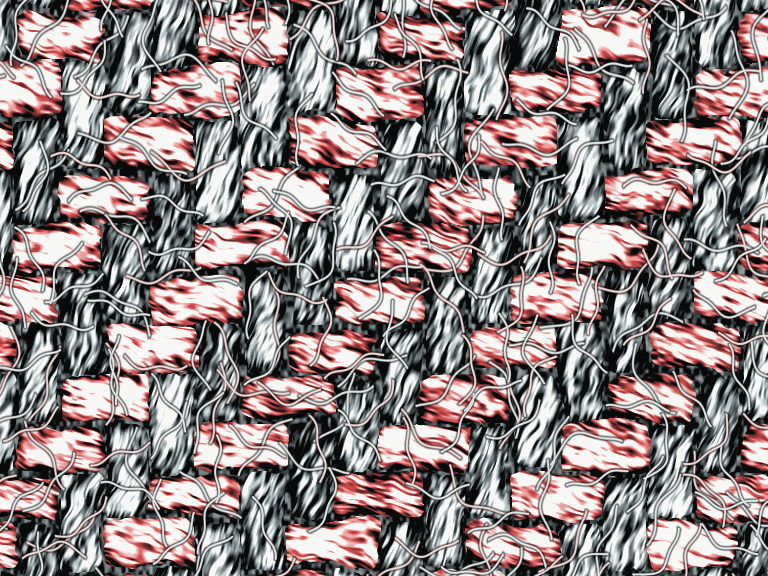
This texture is drawn by a WebGL 2 fragment shader. Its source:

```glsl
#version 300 es
precision highp float;
// Coarse two-over-two twill cloth: pink weft, grey warp, dark gaps and loose fibres.
uniform vec2 u_resolution;
out vec4 fragColor;

const float PI = 3.14159;
const vec2 THREADS = vec2(12.715, 11.36); // warp and weft threads per canvas height
const vec3 BLACK = vec3(0.035, 0.04, 0.04);
const vec3 WHITE = vec3(0.97, 0.97, 0.965);
const vec3 GREY_DARK = vec3(0.24, 0.28, 0.29);
const vec3 GREY = vec3(0.47, 0.50, 0.51);
const vec3 GREY_LIGHT = vec3(0.72, 0.77, 0.78);
const vec3 MAROON = vec3(0.42, 0.19, 0.20);
const vec3 RED = vec3(0.80, 0.28, 0.27);
const vec3 PINK = vec3(0.92, 0.62, 0.61);

float hash(vec2 p) {
    vec3 h = fract(vec3(p.xyx) * 0.1031);
    h += dot(h, h.yzx + 33.33);
    return fract((h.x + h.y) * h.z);
}

float noise(vec2 p) {
    vec2 i = floor(p), f = fract(p);
    f = f * f * (3.0 - 2.0 * f);
    return mix(mix(hash(i), hash(i + vec2(1, 0)), f.x),
               mix(hash(i + vec2(0, 1)), hash(i + vec2(1, 1)), f.x), f.y);
}

float roundBox(vec2 p, vec2 halfSize, float radius) {
    vec2 d = abs(p) - halfSize + radius;
    return length(max(d, 0.0)) + min(max(d.x, d.y), 0.0) - radius;
}

// Five-step colour scale from shadow to highlight
vec3 ramp(float t, vec3 dark, vec3 mid, vec3 light) {
    vec3 c = mix(BLACK, dark, smoothstep(0.12, 0.27, t));
    c = mix(c, mid, smoothstep(0.27, 0.42, t));
    c = mix(c, light, smoothstep(0.42, 0.57, t));
    return mix(c, WHITE, smoothstep(0.57, 0.74, t));
}

// Twisted strands; p.x runs along the yarn, p.y across it
float strands(vec2 p, float twist, float seed) {
    p.y += twist * p.x + 0.12 * (noise(p * 3.0 + seed) - 0.5);
    float coarse = noise(vec2(p.x * 2.2, p.y * 10.0) + seed);
    float fine = noise(vec2(p.x * 5.0, p.y * 19.0) + seed + 40.0);
    return 0.55 * coarse + 0.45 * fine - 0.5;
}

// One visible float: x = tone, y = coverage
vec2 yarn(vec2 p, vec2 id, float twist, float aa) {
    float seed = 90.0 * hash(id + 7.0);
    vec2 vary = vec2(hash(id), hash(id + 31.0)) - 0.5;
    p.y += 0.07 * vary.x;
    float d = roundBox(p, vec2(0.97, 0.445) + vec2(0.1, 0.08) * vary, 0.2);
    d += 0.13 * (noise(p * vec2(5.0, 8.0) + seed) - 0.5);
    float body = smoothstep(0.02, -0.22, d);
    float tone = 0.22 + 0.36 * body + 0.16 * vary.y;
    tone += 1.65 * strands(p, twist, seed);
    return vec2(tone, smoothstep(aa, -aa, d - 0.01));
}

// Loose curved hairs scattered on a grid: x = distance, y = random shade
vec2 hairs(vec2 p, float seed) {
    vec2 nearest = vec2(9.0, 0.0), cell = floor(p);
    for (int j = -1; j <= 1; j++)
    for (int i = -1; i <= 1; i++) {
        vec2 id = cell + vec2(i, j);
        float a = hash(id + seed), b = hash(id + seed + 17.0), c = hash(id + seed + 53.0);
        if (c > 0.72) continue;
        vec2 dir = vec2(cos(PI * a), sin(PI * a));
        vec2 q = p - id - vec2(b, fract(a * 7.0 + c));
        q = vec2(dot(q, dir), dot(q, vec2(-dir.y, dir.x)));
        float bend = 1.5 * (b - 0.5);
        float x = clamp(q.x, -0.65, 0.65);
        float curve = bend * x * x + 0.06 * sin(7.0 * x + 6.0 * c);
        float slope = 2.0 * bend * x + 0.42 * cos(7.0 * x + 6.0 * c);
        float d = length(vec2(q.x - x, (q.y - curve) / sqrt(1.0 + slope * slope)));
        if (d < nearest.x) nearest = vec2(d, fract(b * 13.0 + c));
    }
    return nearest;
}

vec3 addHair(vec3 base, vec2 hair, float width, float aa) {
    vec3 tint = mix(mix(GREY_LIGHT, PINK, step(0.6, hair.y)), WHITE, 0.65);
    base = mix(base, BLACK, 0.65 * smoothstep(width * 2.6 + aa, width, hair.x));
    return mix(base, tint, smoothstep(width + aa, width - aa, hair.x));
}

vec3 weave(vec2 q, float aa) {
    vec2 cell = floor(q), f = fract(q);
    float phase = mod(cell.x + cell.y, 4.0);
    vec3 gap = ramp(0.62 * noise(q * vec2(13.0, 9.0)) - 0.1, GREY_DARK, GREY, GREY_LIGHT);
    if (phase < 2.0) { // weft passes over two warp threads
        vec2 p = vec2(phase + f.x - 1.0, f.y - 0.5);
        vec2 y = yarn(p, cell - vec2(phase, 0), -0.3, aa);
        float tone = y.x + 0.17 - 0.22 * smoothstep(0.15, 0.45, p.y);
        return mix(gap, ramp(tone, MAROON, RED, PINK), y.y);
    }
    vec2 p = vec2(phase + f.y - 3.0, f.x - 0.5); // warp over two weft threads
    vec2 y = yarn(p, cell - vec2(0, phase - 2.0) + 200.0, 0.4, aa);
    return mix(gap, ramp(y.x - 0.06, GREY_DARK, GREY, GREY_LIGHT), y.y);
}

void main() {
    vec2 p = gl_FragCoord.xy / u_resolution.y;
    float down = 1.0 - p.y;
    float aa = 9.0 / u_resolution.y;
    vec2 q = vec2(p.x, down) * THREADS - vec2(0.33, 0.21);
    q.y -= 0.18 * sin(PI * down); // slight bow of the cloth
    vec2 wobble = vec2(noise(q * 0.9 + 20.0), noise(q * 0.9 + 70.0)) - 0.5;
    vec3 color = weave(q + 0.22 * wobble, aa);
    color = addHair(color, hairs(q * 0.8, 11.0), 0.018, aa);
    color = addHair(color, hairs(q * 0.95 + 5.3, 83.0), 0.021, aa);
    fragColor = vec4(color, 1.0);
}
```
